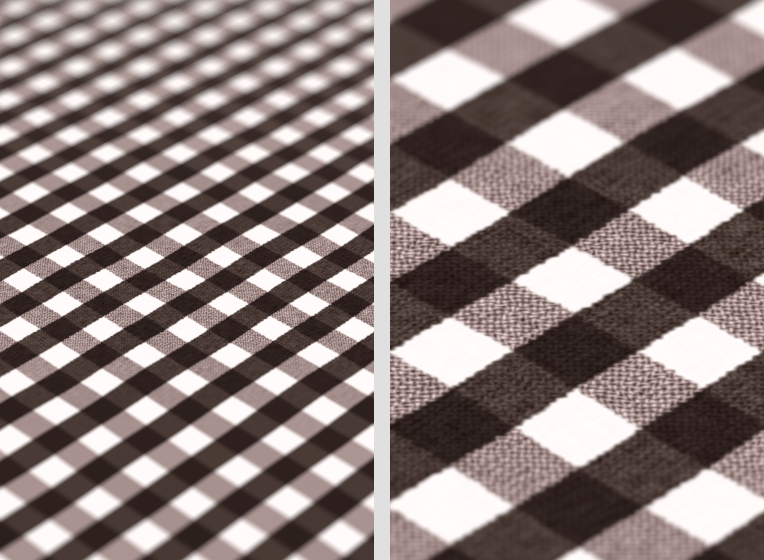
Left: the whole. Right: its middle third, enlarged.
Give the GLSL for this texture, as a Shadertoy shader.

```glsl
// Brown and white gingham cloth receding at a slant, sharp across the middle and blurred at both ends.

vec2 gradient(vec2 cell) {
    float angle = 6.2832 * fract(sin(dot(cell, vec2(127.1, 311.7))) * 43758.5);
    return vec2(cos(angle), sin(angle));
}

// Gradient noise, roughly -0.7 to 0.7
float noise(vec2 p) {
    vec2 c = floor(p), f = p - c;
    vec2 s = f * f * f * (f * (f * 6.0 - 15.0) + 10.0);
    vec2 e = vec2(0.0, 1.0);
    return mix(mix(dot(gradient(c), f), dot(gradient(c + e.yx), f - e.yx), s.x),
               mix(dot(gradient(c + e), f - e), dot(gradient(c + 1.0), f - 1.0), s.x), s.y);
}

// Canvas point to the cloth plane; white checks are centred on whole numbers
vec2 clothPoint(vec2 p) {
    float depth = 2.6576 - p.y;
    float across = (p.x - 0.2474) / (0.067 * depth) + 0.4234;
    float away = 55.38 / depth - 25.668;
    return vec2(across + away, across - away);
}

vec3 clothColor(vec2 q, float sharpness) {
    // Soft creases and uneven thread edges
    vec2 w = q + 0.05 * vec2(noise(q * 0.6 + 3.0), noise(q * 0.6 + 17.0));
    w += 0.025 * sharpness * vec2(noise(q.yx * vec2(22.0, 3.0)), noise(q * vec2(22.0, 3.0)));

    // x: pale mixed stripe, y: dark stripe
    vec2 stripe = smoothstep(-0.02, 0.02, abs(w - round(w)) - 0.25);

    // Crossing threads, with long flecks lying along both directions
    vec2 thread = sin(6.2832 * 17.0 * w);
    float weave = thread.x * thread.y;
    float fleck = noise(w * vec2(5.0, 38.0)) + 0.7 * noise(w.yx * vec2(5.0, 38.0) + 40.0);

    vec3 white = vec3(1.01, 0.985, 0.98) + 0.02 * sharpness * fleck;
    vec3 mixed = vec3(0.66, 0.575, 0.565) + sharpness * (0.22 * weave + 0.2 * fleck - 0.04);
    vec3 brown = vec3(0.285, 0.225, 0.205) + sharpness * (0.05 * weave + 0.13 * fleck);
    vec3 crossing = vec3(0.175, 0.125, 0.115) + sharpness * (0.025 * weave + 0.06 * fleck);

    // Slight dye variation from check to check
    float dye = 1.0 + 0.07 * noise(round(w * 2.0) * 0.37 + 9.0);
    vec3 pale = mix(white, mixed * dye, stripe.x);
    vec3 dark = mix(brown, crossing, stripe.x) * dye;
    return max(mix(pale, dark, stripe.y), 0.0);
}

void mainImage(out vec4 fragColor, in vec2 fragCoord) {
    vec2 p = fragCoord / iResolution.y;

    // Lens blur grows with distance from the plane of focus
    float defocus = abs(55.38 / (2.6576 - p.y) - 25.4);
    float radius = max(0.00195 * max(defocus - 0.4, 0.0), 0.6 / iResolution.y);
    float sharpness = 1.0 - smoothstep(0.5, 3.2, defocus);

    // Spiral of samples over the lens disc, averaged as light
    vec3 light = vec3(0.0);
    for (int i = 0; i < 40; i++) {
        float k = float(i) + 0.5, angle = k * 2.39996;
        vec2 offset = radius * sqrt(k / 40.0) * vec2(cos(angle), sin(angle));
        vec3 c = clothColor(clothPoint(p + offset), sharpness);
        light += c * c / 40.0;
    }
    vec3 color = sqrt(light);

    // Warm haze toward the far end
    color = mix(color, vec3(0.98, 0.92, 0.89), 0.09 * smoothstep(0.55, 1.0, p.y));
    fragColor = vec4(clamp(color, 0.0, 1.0), 1.0);
}
```
